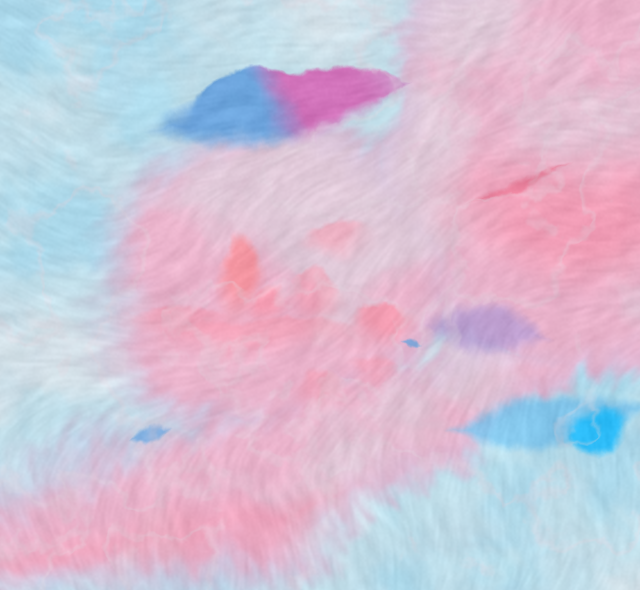
Give the GLSL for this texture, as a Shadertoy shader.

```glsl
const vec3 PALE_BLUE = vec3(0.75, 0.865, 0.91);
const vec3 CLEAR_BLUE = vec3(0.64, 0.84, 0.92);
const vec3 DEEP_BLUE = vec3(0.43, 0.65, 0.87);
const vec3 CYAN = vec3(0.16, 0.74, 0.98);
const vec3 PALE_PINK = vec3(0.875, 0.785, 0.845);
const vec3 PINK = vec3(0.915, 0.70, 0.795);
const vec3 HOT_PINK = vec3(0.95, 0.59, 0.69);
const vec3 CORAL = vec3(0.98, 0.56, 0.59);
const vec3 MAGENTA = vec3(0.82, 0.45, 0.73);
const vec3 LILAC = vec3(0.79, 0.73, 0.86);

float hash(vec2 p) {
    vec3 q = fract(vec3(p.xyx) * 0.1031);
    q += dot(q, q.yzx + 33.33);
    return fract((q.x + q.y) * q.z);
}

float noise(vec2 p) {
    vec2 i = floor(p), f = fract(p);
    f = f * f * (3.0 - 2.0 * f);
    return mix(mix(hash(i), hash(i + vec2(1, 0)), f.x),
               mix(hash(i + vec2(0, 1)), hash(i + vec2(1, 1)), f.x), f.y);
}

mat2 rotation(float a) {
    return mat2(cos(a), -sin(a), sin(a), cos(a));
}

float fbm(vec2 p) {
    float sum = 0.0, amp = 0.516;
    for (int i = 0; i < 5; i++) {
        sum += amp * noise(p);
        p = rotation(0.65) * p * 2.03 + 19.7;
        amp *= 0.5;
    }
    return sum;
}

vec2 warp(vec2 p, float scale, float amount) {
    return p + amount * (vec2(fbm(p * scale), fbm(p * scale + 41.3)) - 0.5);
}

float ellipse(vec2 p, vec2 center, vec2 radius) {
    return (length((p - center) / radius) - 1.0) * min(radius.x, radius.y);
}

// Pointed slit, tilted by an angle
float lens(vec2 p, vec2 center, vec2 radius, float angle) {
    vec2 q = rotation(angle) * (p - center) / radius;
    return (abs(q.y) + q.x * q.x - 1.0) * radius.y;
}

float taper(vec2 p, vec2 a, vec2 b, float ra, float rb) {
    float h = clamp(dot(p - a, b - a) / dot(b - a, b - a), 0.0, 1.0);
    return length(p - mix(a, b, h)) - mix(ra, rb, h);
}

float cover(float d, float softness) {
    return 1.0 - smoothstep(-softness, softness, d);
}

// Noise smeared along a direction gives fine sugar threads
float threads(vec2 p, float angle, float scale) {
    vec2 dir = vec2(cos(angle), sin(angle));
    float sum = 0.0;
    for (int i = -7; i <= 7; i++) sum += noise((p + dir * float(i) * 0.0035) * scale);
    return sum / 15.0 - 0.5;
}

void mainImage(out vec4 fragColor, in vec2 fragCoord) {
    vec2 p = fragCoord / iResolution.y;
    vec2 loose = warp(p, 6.0, 0.13);
    vec2 tight = warp(warp(p, 9.0, 0.045), 38.0, 0.016);
    float cloud = fbm(loose * 5.0 + 3.0);
    float angle = 0.35 + 3.2 * (fbm(p * 3.0 + 8.0) - 0.5) + 1.1 * smoothstep(0.5, 0.1, p.y);
    float fibre = threads(p, angle, 170.0);
    float strand = threads(p, angle + 0.4, 75.0);

    // Blue floss underneath
    vec3 blue = mix(PALE_BLUE, CLEAR_BLUE, 0.75 * smoothstep(0.48, 0.75, cloud));
    blue = mix(blue, vec3(0.83, 0.88, 0.91), smoothstep(0.5, 0.25, cloud));

    // Pink body: central puff, upper right puff and a diagonal roll
    float body = min(ellipse(loose, vec2(0.48, 0.54), vec2(0.31, 0.27)),
                     ellipse(loose, vec2(1.0, 0.76), vec2(0.36, 0.42)));
    float roll = min(taper(loose, vec2(0.0, 0.08), vec2(0.32, 0.16), 0.09, 0.14),
                     taper(loose, vec2(0.45, 0.18), vec2(0.95, 0.37), 0.16, 0.05));
    float edge = min(body, roll) + strand * 0.05;
    float rosy = smoothstep(0.34, 0.68, cloud + 0.22 * cover(ellipse(loose, vec2(0.48, 0.42), vec2(0.3, 0.14)), 0.12)
                 - 0.16 * cover(ellipse(loose, vec2(0.52, 0.7), vec2(0.32, 0.13)), 0.1));
    vec3 pink = mix(PALE_PINK, PINK, rosy);
    pink = mix(pink, HOT_PINK, 0.8 * cover(ellipse(loose, vec2(0.98, 0.64), vec2(0.17, 0.1)), 0.07));
    pink = mix(pink, HOT_PINK, 0.5 * cover(lens(loose, vec2(0.28, 0.09), vec2(0.4, 0.04), 0.15), 0.04));
    pink = mix(pink, LILAC, 0.55 * smoothstep(-0.08, 0.02, edge));
    float sheer = mix(0.06, 0.022, smoothstep(0.3, 0.7, p.x));
    vec3 color = mix(blue, pink, cover(edge, sheer));

    // Warm pockets, each sharp above and fading below: center, radius
    vec4 pockets[9] = vec4[9](
        vec4(0.40, 0.54, 0.028, 0.055), vec4(0.455, 0.49, 0.028, 0.025),
        vec4(0.65, 0.465, 0.040, 0.030), vec4(0.635, 0.375, 0.034, 0.027),
        vec4(0.55, 0.335, 0.036, 0.030), vec4(0.57, 0.60, 0.042, 0.028),
        vec4(0.54, 0.50, 0.040, 0.038), vec4(0.45, 0.435, 0.150, 0.025),
        vec4(0.31, 0.46, 0.080, 0.020));
    for (int i = 0; i < 9; i++) {
        vec4 k = pockets[i];
        float d = ellipse(tight, k.xy, k.zw);
        float softness = mix(0.022, 0.006, smoothstep(-0.5, 0.8, (tight.y - k.y) / k.w));
        vec3 tint = mix(HOT_PINK, CORAL, i == 0 ? 0.9 : 0.25);
        color = mix(color, tint, cover(d, softness) * (i < 3 ? 0.8 : 0.5));
    }
    color = mix(color, vec3(0.91, 0.47, 0.58), 0.75 * cover(lens(tight, vec2(0.885, 0.685), vec2(0.08, 0.009), 0.33), 0.006));

    // Shadowed hollows
    float upper = lens(tight, vec2(0.48, 0.825), vec2(0.21, 0.056), 0.17);
    vec3 hollow = mix(DEEP_BLUE, MAGENTA, smoothstep(0.44, 0.52, tight.x + 0.4 * (tight.y - 0.82)));
    hollow = mix(hollow, LILAC, 0.6 * smoothstep(0.56, 0.68, loose.x));
    color = mix(color, hollow, cover(upper, mix(0.022, 0.005, smoothstep(0.8, 0.85, p.y))));
    color = mix(color, vec3(0.70, 0.60, 0.82), 0.75 * cover(lens(tight, vec2(0.83, 0.44), vec2(0.1, 0.035), -0.12), 0.018));
    color = mix(color, vec3(0.47, 0.75, 0.91), 0.85 * cover(lens(tight, vec2(0.93, 0.29), vec2(0.16, 0.04), 0.14), 0.014));
    color = mix(color, CYAN, 0.95 * cover(ellipse(tight, vec2(1.015, 0.275), vec2(0.045, 0.038)), 0.012));
    color = mix(color, DEEP_BLUE, 0.8 * cover(lens(tight, vec2(0.255, 0.27), vec2(0.03, 0.012), 0.1), 0.006));
    color = mix(color, DEEP_BLUE, 0.8 * cover(lens(tight, vec2(0.697, 0.423), vec2(0.02, 0.007), -0.2), 0.004));

    // Pale veils, soft fold shading and fine threads
    float ridge = 1.0 - abs(2.0 * fbm(tight * 7.0 + 27.0) - 1.0);
    color = mix(color, vec3(0.88, 0.83, 0.87), 0.3 * smoothstep(0.9, 1.0, ridge));
    float relief = fbm(loose * 11.0) - fbm(loose * 11.0 + vec2(-0.12, 0.2));
    color += vec3(0.07, 0.1, 0.08) * relief;
    color += 0.10 * fibre + 0.09 * strand + 0.012 * (noise(p * 260.0) - 0.5);
    fragColor = vec4(clamp(color, 0.0, 1.0), 1.0);
}
```
